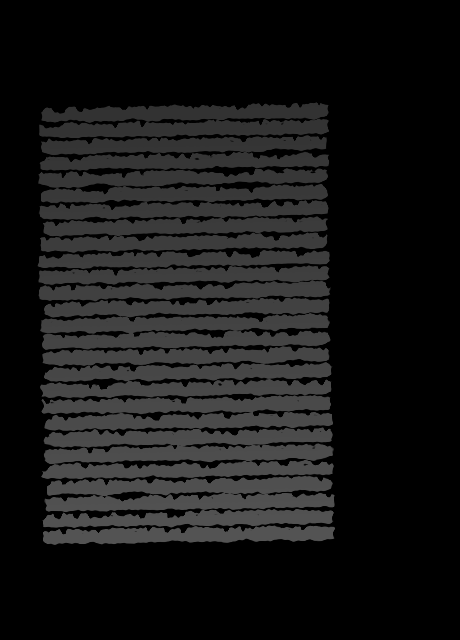
Write a Shadertoy shader that draws this texture map.

```glsl
// Draws a dark page with a block of ragged grey bands split by thin, dripping gaps.

const float PITCHES_PER_HEIGHT = 39.43; // one unit is the pitch of a band
const float BAND_COUNT = 27.0;
const float BLOCK_TOP = 6.62;
const float TILT = 0.0145;
const float TOP_GREY = 0.193;
const float BOTTOM_GREY = 0.328;

// Wide openings: x, gap index, half length
const int OPENING_COUNT = 16;
const vec3 OPENINGS[OPENING_COUNT] = vec3[](
    vec3(17.2, 3, 1.4), vec3(6.7, 4, 2.0), vec3(5.8, 5, 1.1), vec3(7.6, 6, 1.4),
    vec3(14.8, 5, 1.5), vec3(14.3, 4, 1.5), vec3(16.6, 8, 0.6), vec3(15.4, 9, 0.8),
    vec3(11.7, 12, 0.7), vec3(15.6, 13, 0.8), vec3(18.2, 16, 0.6), vec3(14.9, 18, 0.8),
    vec3(6.4, 17, 0.9), vec3(10.5, 22, 1.0), vec3(15.9, 23, 1.1), vec3(7.9, 24, 1.3));

float hash(vec2 p) {
    vec3 q = fract(p.xyx * vec3(0.1031, 0.1030, 0.0973));
    q += dot(q, q.yzx + 33.33);
    return fract((q.x + q.y) * q.z);
}

float cornerSlope(vec2 cell, vec2 corner, vec2 f) {
    float angle = 6.2832 * hash(cell + corner + 50.0);
    return dot(vec2(cos(angle), sin(angle)), f - corner);
}

float gradientNoise(vec2 p) {
    vec2 cell = floor(p), f = p - cell;
    vec2 u = f * f * f * (f * (f * 6.0 - 15.0) + 10.0);
    float low = mix(cornerSlope(cell, vec2(0, 0), f), cornerSlope(cell, vec2(1, 0), f), u.x);
    float high = mix(cornerSlope(cell, vec2(0, 1), f), cornerSlope(cell, vec2(1, 1), f), u.x);
    return mix(low, high, u.y);
}

// Noise along one gap, independent of its neighbours
float gapNoise(float x, float gap, float frequency, float seed) {
    return gradientNoise(vec2(x * frequency, gap * 7.37 + seed));
}

float openingAt(float x, float gap) {
    float opening = 0.0;
    for (int i = 0; i < OPENING_COUNT; i++) {
        vec3 o = OPENINGS[i];
        float bump = 1.0 - smoothstep(0.4, 1.0, abs(x - o.x) / o.z);
        opening = max(opening, bump * step(abs(gap - o.y), 0.5));
    }
    return opening;
}

// Signed distance to the gap, negative inside; y runs downward from its axis
float gapDistance(float x, float y, float gap, float sideDepth) {
    float opening = openingAt(x, gap);
    float flare = 0.12 * exp(-5.0 * max(sideDepth, 0.0));
    float drip = smoothstep(0.08, 0.42, gapNoise(x, gap, 1.9, 0.31));
    float upper = 0.075 + 0.16 * gapNoise(x, gap, 0.8, 3.63)
                + 0.07 * gapNoise(x, gap, 2.3, 1.47) + 0.07 * opening + flare;
    float lower = 0.075 + 0.19 * gapNoise(x, gap, 0.6, 5.21)
                + 0.12 * gapNoise(x, gap, 3.7, 2.55)
                + 0.26 * drip + 0.15 * opening + flare;
    lower = min(lower, 0.45);
    float above = gap < 0.5 ? -9.0 : -upper - y;
    float below = gap > BAND_COUNT - 0.5 ? -9.0 : y - lower;
    return max(above, below);
}

// Small round holes just under a gap
float pocketDistance(vec2 p, float y) {
    return 0.35 * (0.47 - gradientNoise(p * vec2(2.1, 2.6))) + 0.5 * abs(y - 0.27);
}

// Depth inside the uneven left and right ends of a band
float sideInset(vec2 p, float depth) {
    float band = floor(depth);
    float down = depth / BAND_COUNT;
    float left = 2.46 + 0.31 * down + 0.36 * (hash(vec2(band, 4.0)) - 0.5);
    float right = 20.12 + 0.42 * down + 0.2 * (hash(vec2(band, 9.0)) - 0.5);
    float wobble = 0.16 * gradientNoise(p * 2.7);
    return min(p.x - left, right - p.x) + wobble;
}

void mainImage(out vec4 fragColor, in vec2 fragCoord) {
    float pixel = PITCHES_PER_HEIGHT / iResolution.y;
    vec2 p = vec2(fragCoord.x, iResolution.y - fragCoord.y) * pixel;

    // Organic wobble and a slight upward lean to the right
    vec2 wobble = vec2(gradientNoise(p * 2.8), gradientNoise(p * 2.8 + 71.0));
    vec2 q = p + 0.09 * wobble;
    float depth = q.y + TILT * q.x - BLOCK_TOP;
    float gap = clamp(floor(depth + 0.5), 0.0, BAND_COUNT);
    float y = depth - gap;

    // Bands remain where neither gap, pocket nor side cuts in
    float side = sideInset(q, depth);
    float inside = min(side, gapDistance(q.x, y, gap, side));
    inside = min(inside, pocketDistance(q, y));
    float ink = smoothstep(-0.6 * pixel, 0.6 * pixel, inside);

    float grey = mix(TOP_GREY, BOTTOM_GREY, clamp(depth / BAND_COUNT, 0.0, 1.0));
    fragColor = vec4(vec3(grey * ink), 1.0);
}
```
